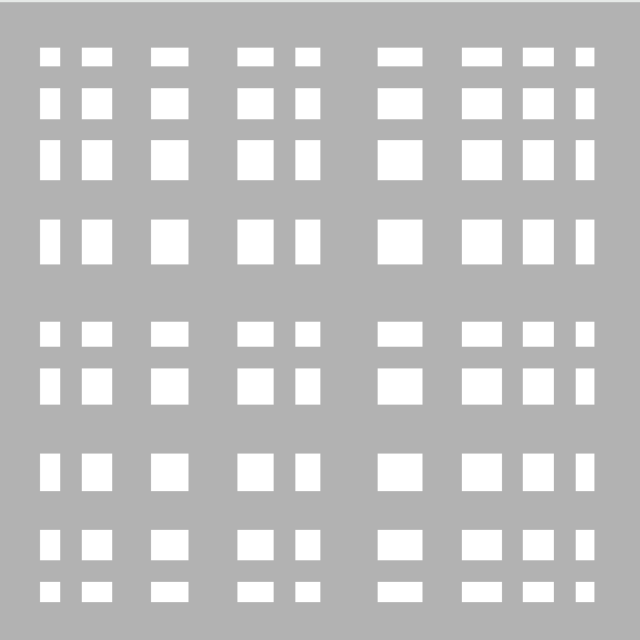
A WebGL 1 fragment shader for this pattern:

```glsl
precision highp float;
// A 9 by 9 lattice of white windows in a flat grey sheet. One irregular
// sequence of slots is used on both axes, and a window opens wherever
// a column slot crosses a row slot; a thin pale rim runs along the top.

uniform vec2 u_resolution;

#define SPAN 768.0          // layout units across the canvas
#define ROW_SHIFT 2.5       // rows sit this much lower than columns
#define EDGE_SOFTNESS 1.4   // least width of an edge ramp, layout units
#define RIM_HEIGHT 2.6      // pale strip at the top
#define SHEET_COLOR vec3(0.698)
#define WINDOW_COLOR vec3(1.0)
#define RIM_COLOR vec3(0.90, 0.915, 0.905)

// Coverage of the nine slots along one axis.
float slots(float t, float softness) {
  // Each slot is a solid gap followed by an opening.
  mat3 gaps = mat3(48.0, 26.0, 46.6, 58.7, 26.0, 68.8, 47.3, 25.0, 26.2);
  mat3 openings = mat3(24.2, 36.4, 45.0, 43.5, 30.0, 53.8, 48.1, 37.3, 22.4);
  float start = 0.0;
  float coverage = 0.0;
  for (int i = 0; i < 3; i++) {
    for (int j = 0; j < 3; j++) {
      start += gaps[i][j];
      float halfWidth = 0.5 * openings[i][j];
      float inside = halfWidth - abs(t - start - halfWidth);
      coverage = max(coverage, clamp(inside / softness + 0.5, 0.0, 1.0));
      start += openings[i][j];
    }
  }
  return coverage;
}

void main() {
  vec2 p = gl_FragCoord.xy / u_resolution * SPAN;
  vec2 softness = max(SPAN / u_resolution, vec2(EDGE_SOFTNESS));

  // Windows at the crossings of column and row slots.
  float window = slots(p.x, softness.x) * slots(p.y + ROW_SHIFT, softness.y);
  vec3 color = mix(SHEET_COLOR, WINDOW_COLOR, window);

  // Pale rim along the top.
  float rim = clamp((p.y - SPAN + RIM_HEIGHT) / softness.y + 0.5, 0.0, 1.0);
  color = mix(color, RIM_COLOR, rim);

  gl_FragColor = vec4(color, 1.0);
}
```
